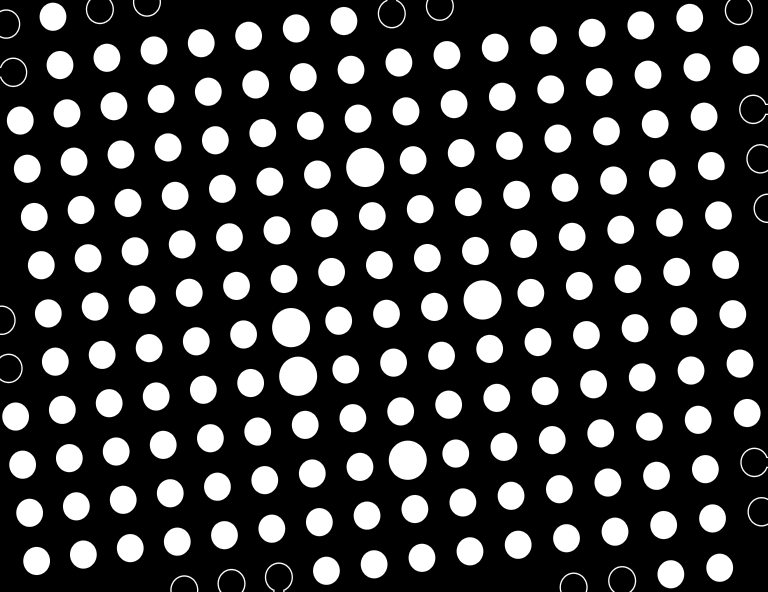
A WebGL 2 fragment shader for this pattern:

```glsl
#version 300 es
precision highp float;
// Tilted grid of white dots on black, with five large markers and outlined dots at the border.

uniform vec2 u_resolution;
out vec4 fragColor;

// Lengths are in canvas widths
#define GRID_ORIGIN vec2(0.4940, 0.3451)    // from the upper left
#define COLUMN_STEP vec2(0.06232, 0.00911)
#define ROW_STEP vec2(0.00924, -0.06354)
#define PERSPECTIVE 0.0017                  // growth per column
#define DOT_RADII vec2(0.0174, 0.0183)
#define MARKER_RADII vec2(0.0247, 0.0255)
#define BORDER_MARGIN 0.01986               // closer dots are outlined
#define LINE_HALF_WIDTH 0.00085
#define NECK_HALF_WIDTH 0.0065
#define BACKGROUND vec3(0.0)
#define DOT_COLOR vec3(1.0)

// Grid cells (column, row) that hold a large dot
const vec2 MARKERS[5] = vec2[5](
    vec2(0, -2), vec2(2, 1), vec2(-2, 1), vec2(-2, 2), vec2(0, 4));

float ellipseDistance(vec2 p, vec2 radii) {
    return (length(p / radii) - 1.0) * radii.x;
}

bool isMarker(vec2 cell) {
    for (int i = 0; i < 5; i++) {
        if (distance(cell, MARKERS[i]) < 0.5) return true;
    }
    return false;
}

// Dot with a neck that opens towards the border, drawn as a line
float openDotDistance(vec2 p, vec2 outward) {
    vec2 tangent = vec2(-outward.y, outward.x);
    float neck = max(abs(dot(p, tangent)) - NECK_HALF_WIDTH, -dot(p, outward));
    float outline = min(ellipseDistance(p, DOT_RADII), neck);
    return abs(outline) - LINE_HALF_WIDTH;
}

void main() {
    vec2 p = gl_FragCoord.xy / u_resolution.x;
    vec2 size = vec2(1.0, u_resolution.y / u_resolution.x);
    vec2 origin = vec2(GRID_ORIGIN.x, size.y - GRID_ORIGIN.y);

    // Nearest cell, by undoing the tilt and the perspective
    mat2 grid = mat2(COLUMN_STEP, ROW_STEP);
    vec2 flatCell = inverse(grid) * (p - origin);
    vec2 cell = round(flatCell / (1.0 + PERSPECTIVE * flatCell.x));
    vec2 center = origin + grid * cell / (1.0 - PERSPECTIVE * cell.x);
    vec2 local = p - center;

    // Gap from the dot center to the closest side of the canvas
    vec2 gaps = min(center, size - center);
    float gap = min(gaps.x, gaps.y);
    vec2 side = sign(center - 0.5 * size);
    vec2 outward = gaps.x < gaps.y ? vec2(side.x, 0.0) : vec2(0.0, side.y);

    float d = 1.0;
    if (gap > BORDER_MARGIN) {
        d = ellipseDistance(local, isMarker(cell) ? MARKER_RADII : DOT_RADII);
    } else if (gap > 0.0) {
        d = openDotDistance(local, outward);
    }

    // Edge smoothing over one pixel
    float coverage = clamp(0.5 - d * u_resolution.x, 0.0, 1.0);
    fragColor = vec4(mix(BACKGROUND, DOT_COLOR, coverage), 1.0);
}
```
